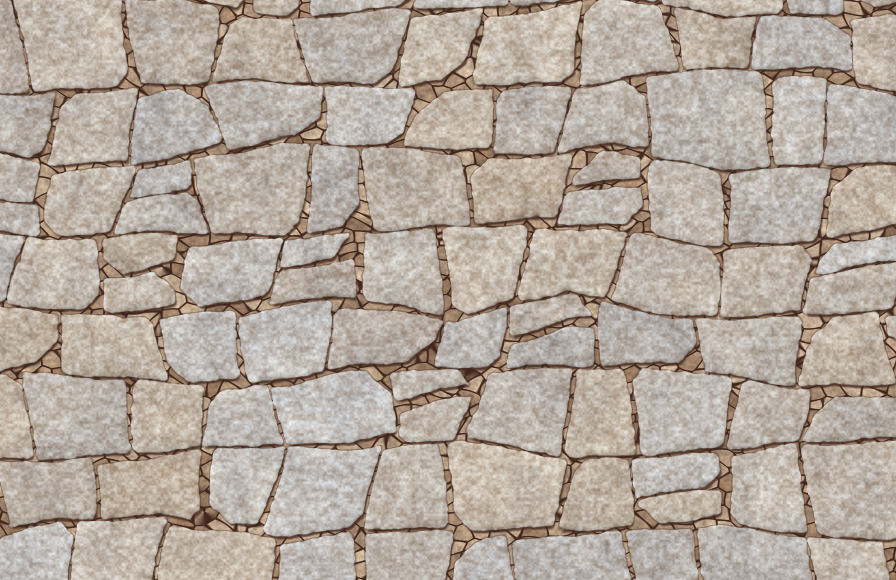
Write a Shadertoy shader that draws this texture.

```glsl
float hash(vec2 p) {
    vec3 q = fract(p.xyx * vec3(0.1031, 0.1030, 0.0973) + 0.37);
    q += dot(q, q.yzx + 33.33);
    return fract((q.x + q.y) * q.z);
}

// Smooth value noise around zero
float noise(vec2 p) {
    vec2 i = floor(p), f = fract(p);
    f *= f * (3.0 - 2.0 * f);
    return mix(mix(hash(i), hash(i + vec2(1, 0)), f.x),
               mix(hash(i + vec2(0, 1)), hash(i + 1.0), f.x), f.y) - 0.5;
}

// Cellular noise: nearest distance, second distance, cell value
vec3 cells(vec2 p) {
    vec2 base = floor(p);
    vec3 best = vec3(9.0, 9.0, 0.0);
    for (int j = -1; j <= 1; j++)
    for (int i = -1; i <= 1; i++) {
        vec2 c = base + vec2(i, j);
        float d = length(c + vec2(hash(c), hash(c + 57.3)) - p);
        if (d < best.x) best = vec3(d, best.x, hash(c + 19.7));
        else best.y = min(best.y, d);
    }
    return best;
}

float smoothMin(float a, float b, float k) {
    float h = max(k - abs(a - b), 0.0) / k;
    return min(a, b) - h * h * k * 0.25;
}

// Uneven bed line below a row
float bedLine(float row, float x) {
    float t = x * 0.8 + hash(vec2(row, 4.0)) * 5.0;
    float i = floor(t);
    float a = hash(vec2(i, row)), b = hash(vec2(i + 1.0, row));
    return row + 0.42 * (mix(a, b, t - i) - 0.5);
}

// Slanted joint to the left of a stone
float sideJoint(float k, float row, float v) {
    vec2 c = vec2(k, row);
    return k + 0.42 * (hash(c + 11.3) - 0.5) + 0.55 * (hash(c + 23.9) - 0.5) * (v - 0.5);
}

// Distance inside the stone (negative in gaps), then its id
vec3 stone(vec2 p) {
    vec2 size = vec2(0.153, 0.128);
    vec2 q = p / size + 20.3;
    float row = floor(q.y);
    row += step(bedLine(row + 1.0, q.x), q.y) - step(q.y, bedLine(row, q.x));
    float low = bedLine(row, q.x), high = bedLine(row + 1.0, q.x);
    float v = (q.y - low) / (high - low);

    float x = q.x + 7.0 * hash(vec2(row, 8.0));
    float k = floor(x);
    k += step(sideJoint(k + 1.0, row, v), x) - step(x, sideJoint(k, row, v));
    float left = sideJoint(k, row, v), right = sideJoint(k + 1.0, row, v);
    float u = (x - left) / (right - left);
    vec2 id = vec2(k, row);

    // Some places hold two stacked stones
    if (hash(id + 3.1) > 0.91) {
        float cut = mix(0.35, 0.65, hash(id + 5.7)) + 0.1 * (u - 0.5);
        if (v < cut) high = mix(low, high, cut);
        else { low = mix(low, high, cut); id += 0.37; }
    }

    // Sides with wedge-shaped insets
    vec4 r = vec4(hash(id + 31.1), hash(id + 37.7), hash(id + 41.3), hash(id + 47.9));
    vec4 wedge = 0.0018 + 0.021 * r * r * r * vec4(v, 1.0 - v, u, 1.0 - u);
    vec4 side = vec4((x - left) * size.x, (right - x) * size.x,
                     (q.y - low) * size.y, (high - q.y) * size.y) - wedge;
    float d = smoothMin(smoothMin(side.x, side.y, 0.008),
                        smoothMin(side.z, side.w, 0.008), 0.009);

    // One chipped corner
    float cx = r.x > 0.5 ? side.x : side.y;
    float cy = r.y > 0.5 ? side.z : side.w;
    d = smoothMin(d, (cx + cy) * 0.7 - 0.028 * r.z, 0.004);
    return vec3(d, id);
}

void mainImage(out vec4 fragColor, in vec2 fragCoord) {
    vec2 p = fragCoord / iResolution.y;
    float broad = noise(p * 22.0);
    float medium = noise(p * vec2(66.0, 78.0) + 9.0);
    float fine = noise(p * vec2(150.0, 180.0) + 31.0);
    float grit = noise(p * 310.0 + 3.0);

    vec2 bent = p + 0.0022 * sin(p.yx * 37.0 + 2.0 * sin(p * 23.0));
    vec3 s = stone(bent);
    float above = stone(bent + vec2(-0.003, 0.006)).x;
    float rough = 0.0035 * medium + 0.0015 * fine;
    float d = s.x + rough;

    // Stone face, from warm tan to pale grey
    float tint = hash(s.yz + 71.0);
    float tone = 0.67 + 0.26 * (tint - 0.5) + 0.3 * broad + 0.42 * medium
               + 0.62 * fine + 0.45 * grit;
    vec3 face = mix(vec3(0.60, 0.53, 0.465), vec3(0.82, 0.805, 0.785), tone);
    float warmth = hash(s.yz + 83.0) - 0.45 + 0.6 * broad;
    face += warmth * vec3(0.035, 0.0, -0.05);

    // Sunlit upper rim and shaded lower rim
    float slope = clamp((s.x - above) / 0.0065, -1.0, 1.0);
    face *= 1.0 + slope * exp(-max(d, 0.0) / 0.004) * (slope > 0.0 ? 0.07 : 0.2);

    // Small wedging stones in the gaps
    vec3 chip = cells(p * vec2(31.0, 41.0) + 0.2 * sin(p.yx * 60.0));
    vec3 rubble = mix(vec3(0.58, 0.46, 0.36), vec3(0.78, 0.69, 0.59), chip.z);
    rubble *= 1.0 + 0.2 * fine + 0.2 * medium + 0.15 * grit;
    vec3 crevice = vec3(0.25, 0.15, 0.11);
    rubble = mix(crevice, rubble, smoothstep(0.02, 0.17, chip.y - chip.x));
    float shade = smoothstep(-0.001, 0.004, above + rough);
    float depth = smoothstep(0.0, 0.0035, -d);
    rubble = mix(rubble, crevice, max(0.8 * shade, 0.5 * (1.0 - depth)));

    vec3 color = mix(rubble, face, smoothstep(-0.0015, 0.0015, d));
    fragColor = vec4(clamp(color, 0.0, 1.0), 1.0);
}
```
